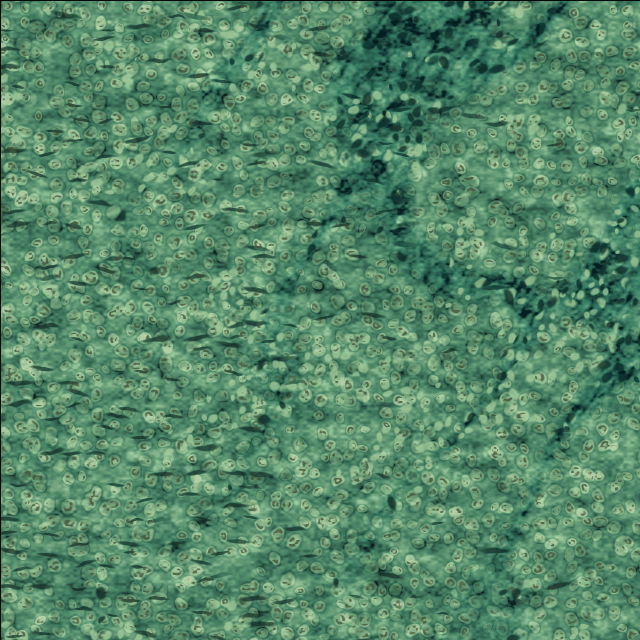
Reproduce this texture procedurally as a three.js fragment shader.

```glsl
// Stained tissue: pale round nuclei packed in a mottled green matrix, crossed by
// dark fibrous strands and short level clefts. Every layer shifts one tone value,
// which a six-colour ramp turns into colour; scattered parts use jittered grids.
varying vec2 vUv;

const vec3 INK    = vec3(0.08, 0.12, 0.11);
const vec3 SHADOW = vec3(0.20, 0.35, 0.27);
const vec3 MOSS   = vec3(0.27, 0.47, 0.36);
const vec3 LEAF   = vec3(0.36, 0.56, 0.42);
const vec3 SAGE   = vec3(0.47, 0.65, 0.49);
const vec3 PALE   = vec3(0.59, 0.76, 0.58);
const vec3 CREAM  = vec3(0.70, 0.81, 0.65);
const vec3 SPECK  = vec3(0.25, 0.30, 0.21);
const vec3 TEAL_SHIFT = vec3(-0.06, 0.0, 0.02);

const float MATRIX_TONE = 2.85;   // ramp position of the bare matrix
const float MOTTLE = 5.0;         // strength of the soft mottling
const float GRAIN = 2.0;          // strength of the fine grain
const float NUCLEI = 41.0;        // nuclei across the canvas
const float BODY_LIFT = 1.05;     // how much paler nuclei are
const float STRAND_DROP = 1.15;   // how much darker strands are
const float BORDER = 0.0022;      // dark line at the left and top

float hash(vec2 p) {
  return fract(sin(dot(p, vec2(127.1, 311.7))) * 43758.5453);
}

vec2 hash2(vec2 p) {
  return vec2(hash(p), hash(p + 57.3));
}

float noise(vec2 p) {
  vec2 i = floor(p), f = fract(p);
  f = f * f * (3.0 - 2.0 * f);
  return mix(mix(hash(i), hash(i + vec2(1.0, 0.0)), f.x),
             mix(hash(i + vec2(0.0, 1.0)), hash(i + 1.0), f.x), f.y);
}

float fbm(vec2 p) {
  float sum = 0.0, amp = 0.53;
  for (int i = 0; i < 4; i++) {
    sum += amp * noise(p);
    p = p * 2.03 + 17.1;
    amp *= 0.5;
  }
  return sum;
}

vec2 turn(vec2 p, float a) {
  return vec2(cos(a) * p.x + sin(a) * p.y, cos(a) * p.y - sin(a) * p.x);
}

// Scattered ellipses; size holds the half axes, chance the share of cells filled
float blobs(vec2 p, vec2 grid, vec2 size, float angle, float spread, float chance, float seed) {
  vec2 id = floor(p * grid);
  float cover = 0.0;
  for (int y = -1; y <= 1; y++)
  for (int x = -1; x <= 1; x++) {
    vec2 cell = id + vec2(float(x), float(y));
    vec2 h = hash2(cell + seed), k = hash2(cell + seed + 23.7);
    vec2 d = turn(p - (cell + 0.15 + 0.7 * h) / grid, angle + spread * (k.x - 0.5));
    float e = length(d / (size * (0.6 + 0.7 * k.y)));
    float present = smoothstep(0.0, 0.06, chance - hash(cell + seed + 91.0));
    cover = max(cover, present * (1.0 - smoothstep(0.6, 1.2, e)));
  }
  return cover;
}

// Nearest nucleus: x is its scaled distance, y its random value
vec2 nucleus(vec2 p) {
  vec2 g = p * NUCLEI, id = floor(g), best = vec2(9.0, 0.0);
  for (int y = -1; y <= 1; y++)
  for (int x = -1; x <= 1; x++) {
    vec2 cell = id + vec2(float(x), float(y));
    vec2 h = hash2(cell + 5.0), k = hash2(cell + 71.0);
    vec2 d = turn(g - cell - 0.15 - 0.7 * h, 6.28 * k.x) * vec2(0.9, 1.1);
    float e = length(d) / mix(0.28, 0.46, k.y) + 9.0 * step(0.86, hash(cell + 33.0));
    if (e < best.x) best = vec2(e, k.x);
  }
  return best;
}

// Winding diagonal strands, strongest towards the upper right
float strands(vec2 p) {
  vec2 q = turn(p + 0.05 * vec2(noise(p * 9.0), noise(p * 9.0 + 40.0)), 0.95);
  float ridge = 1.0 - smoothstep(0.02, 0.13, abs(noise(q * vec2(3.0, 8.0) + 3.7) - 0.5));
  float region = smoothstep(0.35, 1.15, p.x + 0.45 * p.y + 0.4 * (noise(p * 4.0) - 0.5));
  return ridge * mix(0.15, 1.0, region);
}

vec3 ramp(float t) {
  vec3 c = mix(INK, SHADOW, clamp(t, 0.0, 1.0));
  c = mix(c, MOSS, clamp(t - 1.0, 0.0, 1.0));
  c = mix(c, LEAF, clamp(t - 2.0, 0.0, 1.0));
  c = mix(c, SAGE, clamp(t - 3.0, 0.0, 1.0));
  c = mix(c, PALE, clamp(t - 4.0, 0.0, 1.0));
  return mix(c, CREAM, clamp(t - 5.0, 0.0, 1.0));
}

void main() {
  vec2 p = vUv + 0.005 * (vec2(noise(vUv * 75.0), noise(vUv * 75.0 + 19.0)) - 0.5);
  float strand = strands(p);
  float leftSide = 1.0 - smoothstep(0.15, 0.75, p.x + 0.3 * (noise(p * 5.0) - 0.5));

  // Matrix with level mottling, grain and fibres inside the strands
  vec2 along = turn(p, 0.95);
  float tone = MATRIX_TONE + MOTTLE * (fbm(p * vec2(32.0, 55.0)) - 0.5);
  tone += GRAIN * (noise(vUv * vec2(170.0, 230.0)) - 0.5);
  tone += strand * (2.2 * (noise(along * vec2(28.0, 150.0)) - 0.5) - STRAND_DROP);

  // Nuclei: pale body, thin dark rim, broken inner ring
  vec2 n = nucleus(p);
  float keep = 1.0 - 0.75 * strand;
  float body = keep * (1.0 - smoothstep(0.8, 1.1, n.x));
  float rim = keep * (1.0 - smoothstep(0.0, 0.28, abs(n.x - 1.15)));
  float ring = 1.0 - smoothstep(0.08, 0.36, abs(n.x - 0.45));
  float speck = body * ring * smoothstep(0.42, 0.78, noise(vUv * vec2(190.0, 290.0) + 8.0));
  tone += body * BODY_LIFT * (0.6 + 0.8 * n.y) - 0.65 * rim;

  // Smooth pale cells and clustered bright droplets
  float clump = smoothstep(0.62, 0.85, noise(p * 11.0 + 2.0)) + 0.25 * strand;
  tone += 1.1 * blobs(p, vec2(36.0), vec2(0.011, 0.008), 0.4, 3.0, 0.24, 140.0);
  float drops = blobs(p, vec2(62.0), vec2(0.008, 0.006), 0.9, 2.0, 0.03 + 0.4 * clump, 210.0);
  tone = mix(tone, 5.3, 0.8 * drops);

  // Level clefts on the left, dark nuclei along the strands
  float cleft = blobs(p, vec2(21.0, 56.0), vec2(0.019, 0.0033), 0.0, 0.5, 0.09 + 0.27 * leftSide, 320.0);
  float dark = blobs(p, vec2(48.0), vec2(0.010, 0.006), 0.95, 2.2, 0.02 + 0.34 * strand, 450.0);
  tone = mix(tone, 0.3, max(0.85 * cleft, 0.9 * dark));

  vec3 colour = ramp(tone) + TEAL_SHIFT * (0.7 * strand + 0.4 * (1.0 - body)) * (1.0 - drops);
  colour = mix(colour, SPECK, 0.75 * speck);
  float edge = 1.0 - smoothstep(0.5 * BORDER, BORDER, min(vUv.x, 1.0 - vUv.y));
  gl_FragColor = vec4(mix(colour, INK * 0.3, edge), 1.0);
}
```
